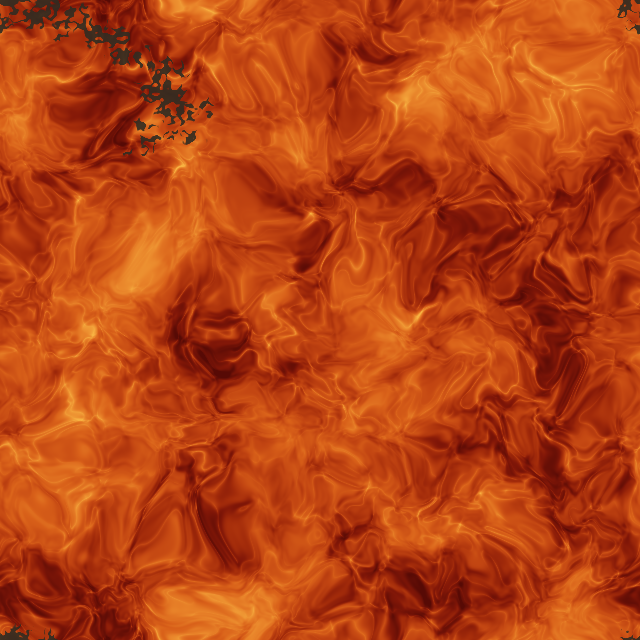
A WebGL 2 fragment shader for this texture:

```glsl
#version 300 es
precision highp float;

uniform vec2 u_resolution;
out vec4 fragColor;

const float TAU = 6.2831853;

float hashCell(ivec2 cell, int seed) {
    uint h = uint(cell.x) * 1597334677u ^ uint(cell.y) * 3812015801u ^ uint(seed) * 2798796415u;
    h = (h ^ (h >> 16)) * 2246822519u;
    h = (h ^ (h >> 13)) * 3266489917u;
    h ^= h >> 16;
    return float(h >> 8) / 16777216.0;
}

float cornerSlope(ivec2 cell, vec2 offset, int period, int seed) {
    ivec2 wrapped = (cell % period + period) % period;
    float angle = TAU * hashCell(wrapped, seed);
    return dot(vec2(cos(angle), sin(angle)), offset);
}

// Gradient noise that repeats once per unit square
float gradientNoise(vec2 p, int period, int seed) {
    p *= float(period);
    ivec2 cell = ivec2(floor(p));
    vec2 f = fract(p);
    vec2 w = f * f * f * (f * (f * 6.0 - 15.0) + 10.0);
    float a = cornerSlope(cell, f, period, seed);
    float b = cornerSlope(cell + ivec2(1, 0), f - vec2(1, 0), period, seed);
    float c = cornerSlope(cell + ivec2(0, 1), f - vec2(0, 1), period, seed);
    float d = cornerSlope(cell + ivec2(1, 1), f - vec2(1, 1), period, seed);
    return mix(mix(a, b, w.x), mix(c, d, w.x), w.y);
}

float fbm(vec2 p, int period, int octaves, float gain, int seed) {
    float sum = 0.0, amplitude = 1.0;
    for (int i = 0; i < octaves; i++) {
        sum += amplitude * gradientNoise(p, period, seed + i);
        amplitude *= gain;
        period *= 2;
    }
    return sum;
}

vec2 swirl(vec2 p, int period, float amount, int seed) {
    return p + amount * vec2(fbm(p, period, 2, 0.5, seed), fbm(p, period, 2, 0.5, seed + 7));
}

// Thin broken curls along the zero lines of the noise
float filaments(vec2 p, int period, int seed) {
    float sum = 0.0, amplitude = 1.5, sharpness = 22.0;
    for (int i = 0; i < 3; i++) {
        float line = exp(-sharpness * abs(gradientNoise(p, period, seed + i)));
        float gaps = smoothstep(-0.2, 0.25, gradientNoise(p, period + 3, seed + i + 9));
        sum += amplitude * (line * gaps - 0.13);
        amplitude *= 0.85;
        sharpness *= 0.7;
        period *= 2;
    }
    return sum;
}

vec3 fireRamp(float heat) {
    const float level[7] = float[](-2.9, -1.65, -0.88, -0.1, 0.77, 1.7, 3.0);
    const vec3 tint[7] = vec3[](
        vec3(0.34, 0.04, 0.02), vec3(0.51, 0.09, 0.03), vec3(0.64, 0.17, 0.04),
        vec3(0.76, 0.27, 0.07), vec3(0.85, 0.38, 0.10), vec3(0.91, 0.51, 0.16),
        vec3(0.97, 0.70, 0.26));
    vec3 color = tint[0];
    for (int i = 1; i < 7; i++) {
        float t = clamp((heat - level[i - 1]) / (level[i] - level[i - 1]), 0.0, 1.0);
        color = mix(color, tint[i], t);
    }
    return color;
}

float segmentDistance(vec2 p, vec2 a, vec2 b) {
    vec2 ab = b - a;
    return length(p - a - ab * clamp(dot(p - a, ab) / dot(ab, ab), 0.0, 1.0));
}

// Stringy, branching crust around a wrapped centre
float charredBranch(vec2 p, vec2 centre) {
    const vec4 limb[7] = vec4[](
        vec4(-0.14, 0.09, -0.02, 0.07), vec4(-0.02, 0.07, 0.08, 0.01),
        vec4(0.08, 0.01, 0.13, -0.06), vec4(0.13, -0.06, 0.075, -0.14),
        vec4(0.12, -0.05, 0.18, -0.07), vec4(0.11, -0.04, 0.145, 0.01),
        vec4(0.13, -0.06, 0.16, -0.11));
    vec2 q = fract(swirl(p, 30, 0.04, 61) - centre + 0.5) - 0.5;
    float body = -1.0;
    for (int i = 0; i < 7; i++) {
        float radius = mix(0.030, 0.014, min(float(i) / 3.0, 1.0));
        body = max(body, 1.0 - segmentDistance(q, limb[i].xy, limb[i].zw) / radius);
    }
    float strands = 0.45 - 4.0 * abs(fbm(p, 46, 2, 0.7, 71));
    return smoothstep(0.2, 0.5, body + strands) * smoothstep(-0.1, 0.2, body);
}

void main() {
    vec2 p = gl_FragCoord.xy / u_resolution;

    // Turbulent flow
    vec2 flow = swirl(p, 5, 0.07, 3);
    vec2 curl = swirl(flow, 16, 0.045, 19);

    // Broad glow, wisps and fine curls
    float glow = fbm(mix(flow, curl, 0.6), 4, 6, 0.6, 31);
    float wisps = fbm(curl, 22, 3, 0.7, 41);
    float patches = smoothstep(-0.2, 0.3, gradientNoise(flow, 6, 47));
    float shade = smoothstep(0.0, -0.4, glow);
    float heat = 2.5 * glow + mix(0.9, 1.8, shade) * wisps;
    heat += mix(0.4, 1.15, max(patches, 0.8 * shade)) * filaments(curl, 9, 53);

    vec3 color = fireRamp(heat - 0.05);
    color = mix(color, vec3(0.19, 0.17, 0.13), 0.9 * charredBranch(p, vec2(0.14, 0.90)));
    fragColor = vec4(color, 1.0);
}
```
